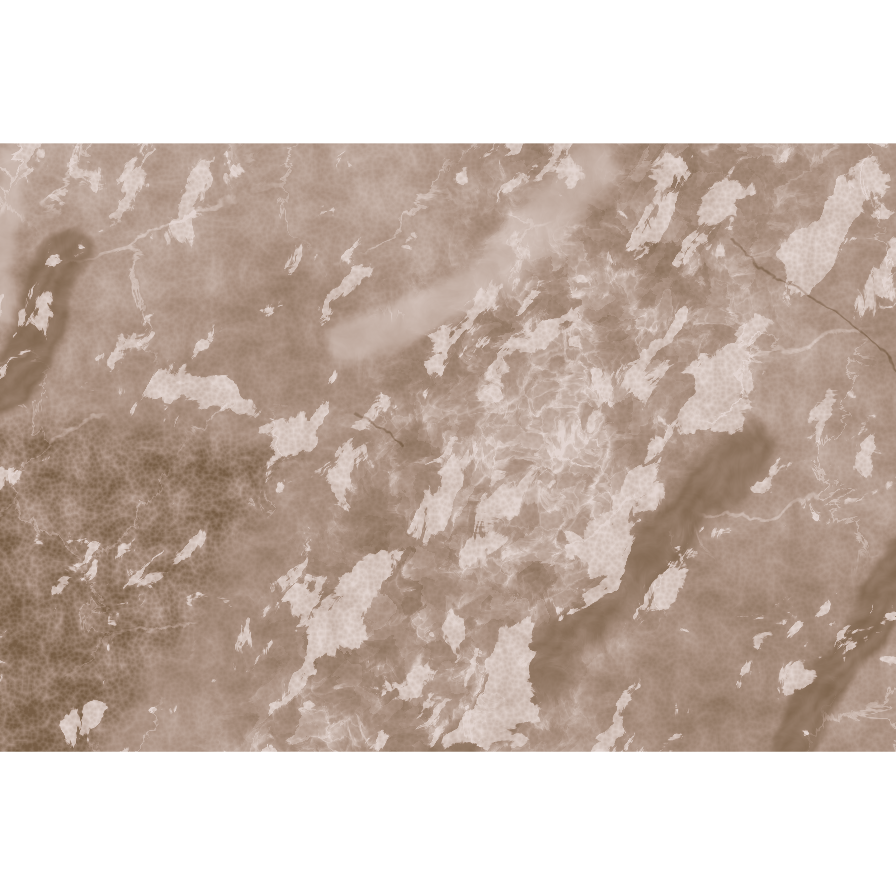
This texture is drawn by a WebGL 1 fragment shader. Its source:

```glsl
precision highp float;
// A slab of brown brecciated marble lying across a white ground.
// One tone field is built from warped layered sines, cellular clasts and
// diagonal bands, then coloured by a ramp from umber through taupe to cream.
uniform vec2 u_resolution;

vec2 hash2(vec2 p) {
  return fract(sin(vec2(dot(p, vec2(127.1, 311.7)), dot(p, vec2(269.5, 183.3)))) * 43758.5);
}

// Nearest distance, second nearest distance, random value of the cell
vec3 cells(vec2 p) {
  vec2 base = floor(p), local = fract(p);
  vec3 best = vec3(8.0, 8.0, 0.0);
  for (int j = -1; j <= 1; j++) {
    for (int i = -1; i <= 1; i++) {
      vec2 offset = vec2(float(i), float(j));
      vec2 seed = hash2(base + offset);
      float d = length(offset + seed - local);
      if (d < best.x) best = vec3(d, best.x, fract(seed.x * 7.0 + seed.y * 5.0));
      else best.y = min(best.y, d);
    }
  }
  return best;
}

// Layered sines, each octave turned and bent by the one before
float clouds(vec2 p) {
  float sum = 0.0, amp = 0.5;
  for (int i = 0; i < 6; i++) {
    p = mat2(0.8, 0.6, -0.6, 0.8) * p * 1.8 + 3.1;
    p += 0.6 * sin(p.yx + float(i));
    sum += amp * sin(p.x) * sin(p.y);
    amp *= 0.6;
  }
  return sum;
}

float segment(vec2 p, vec2 a, vec2 b) {
  vec2 ab = b - a;
  return length(p - a - ab * clamp(dot(p - a, ab) / dot(ab, ab), 0.0, 1.0));
}

// Soft-edged stroke between two points
float band(vec2 p, vec2 a, vec2 b, float width, float soft) {
  return 1.0 - smoothstep(width - soft, width + soft, segment(p, a, b));
}

vec3 ramp(float tone) {
  vec3 umber = vec3(0.50, 0.40, 0.31), taupe = vec3(0.67, 0.57, 0.51);
  vec3 cream = vec3(0.83, 0.765, 0.735);
  vec3 color = mix(umber, taupe, clamp(tone * 2.0, -0.2, 1.0));
  return mix(color, cream, clamp(tone * 2.0 - 1.0, 0.0, 1.35));
}

float stoneTone(vec2 p) {
  vec2 q = p + 0.022 * vec2(clouds(p * 7.0), clouds(p * 7.0 + 9.0));
  vec2 grainAxes = vec2(dot(q, vec2(0.78, -0.62)), dot(q, vec2(0.62, 0.78)));
  float broad = clouds(q * 6.0);
  float fine = clouds(p * 42.0);
  float grain = cells(p * 190.0).x - 0.45;

  // Calm taupe body, a little paler at the upper left
  float tone = 0.50 + 0.22 * broad + 0.16 * fine + 0.14 * grain;
  tone += 0.10 * smoothstep(0.5, 0.8, p.y) * (1.0 - smoothstep(0.3, 0.6, p.x));

  // Breccia: clasts of two sizes with pale crumbly rims
  float breccia = 1.0 - smoothstep(0.08, 0.25, segment(q, vec2(0.44, 0.2), vec2(0.74, 0.8)));
  vec3 clast = cells(q * 24.0 + 0.4 * fine);
  vec3 chip = cells(q * 58.0 + 0.5 * fine);
  float rim = 1.0 - smoothstep(0.03, 0.26, clast.y - clast.x);
  float chipRim = 1.0 - smoothstep(0.02, 0.25, chip.y - chip.x);
  float crumbs = 0.28 * (clast.z - 0.5) + 0.18 * (chip.z - 0.5);
  crumbs += (0.22 * rim + 0.16 * chipRim) * smoothstep(-0.3, 0.4, broad + fine);
  tone += breccia * (crumbs + 0.03);

  // Silty brown bed at the lower left
  float bed = smoothstep(-0.012, 0.03, dot(q - vec2(0.24, 0.35), vec2(-0.84, 0.543)));
  bed *= 1.0 - smoothstep(0.50, 0.56, q.y + 0.12 * q.x);
  tone += bed * (0.20 * fine + 0.25 * grain - 0.29);

  // Olive bands with faint streaks along them
  float olive = band(q, vec2(0.08, 0.72), vec2(0.0, 0.57), 0.030, 0.008);
  olive = max(olive, band(q, vec2(0.84, 0.51), vec2(0.73, 0.37), 0.028, 0.012));
  olive = max(olive, 0.85 * band(q, vec2(0.73, 0.37), vec2(0.50, 0.15), 0.024, 0.012));
  olive = max(olive, band(q, vec2(1.0, 0.38), vec2(0.89, 0.15), 0.026, 0.006));
  float streak = sin(grainAxes.x * 330.0 + 5.0 * broad);
  tone = mix(tone, 0.10 + 0.05 * streak + 0.12 * fine, 0.85 * olive);

  // Translucent pale flow and the clouded left corner
  float flow = band(q, vec2(0.66, 0.82), vec2(0.55, 0.70), 0.028, 0.016);
  flow = max(flow, band(q, vec2(0.56, 0.71), vec2(0.39, 0.61), 0.022, 0.010));
  flow = max(flow, band(q, vec2(0.0, 0.67), vec2(0.01, 0.82), 0.018, 0.012));
  tone = mix(tone, 0.90 + 0.12 * broad + 0.07 * fine, 0.85 * flow);

  // Ragged cream patches, drawn out along the diagonal
  float patches = segment(q, vec2(0.66, 0.38), vec2(0.72, 0.45));
  patches = min(patches, segment(q, vec2(0.80, 0.54), vec2(0.85, 0.61)));
  patches = min(patches, segment(q, vec2(0.36, 0.31), vec2(0.41, 0.38)));
  patches = min(patches, segment(q, vec2(0.89, 0.70), vec2(0.98, 0.79)));
  patches = min(patches, segment(q, vec2(0.55, 0.18), vec2(0.58, 0.27)));
  patches = min(patches, segment(q, vec2(0.18, 0.57), vec2(0.34, 0.51)) + 0.012);
  patches = min(patches, segment(q, vec2(0.06, 0.74), vec2(0.10, 0.82)) + 0.010);
  float ragged = clouds(grainAxes * vec2(26.0, 12.0)) + 0.45 * fine + 0.15 * breccia;
  float cream = smoothstep(0.50, 0.62, ragged + 0.75 * (1.0 - smoothstep(0.005, 0.045, patches)));
  tone = mix(tone, 1.04 + 0.16 * fine + 0.25 * grain, 0.9 * cream);

  // Hairline veins: pale ones, and a few dark fissures
  vec3 vein = cells(grainAxes * vec2(8.0, 5.0) + 0.12 * fine);
  float hair = 1.0 - smoothstep(0.006, 0.032, vein.y - vein.x);
  tone += 0.28 * hair * smoothstep(-0.15, 0.25, broad) * (1.0 - 0.6 * breccia);
  float fissure = band(q, vec2(0.82, 0.73), vec2(1.0, 0.58), 0.0012, 0.001);
  fissure = max(fissure, band(q, vec2(0.39, 0.54), vec2(0.45, 0.50), 0.0012, 0.001));
  return tone - 0.35 * fissure;
}

void main() {
  vec2 uv = gl_FragCoord.xy / u_resolution;
  float edge = 0.7 / u_resolution.y;
  float slab = 1.0 - smoothstep(-edge, edge, abs(uv.y - 0.5005) - 0.3395);
  gl_FragColor = vec4(mix(vec3(1.0), ramp(stoneTone(uv)), slab), 1.0);
}
```
